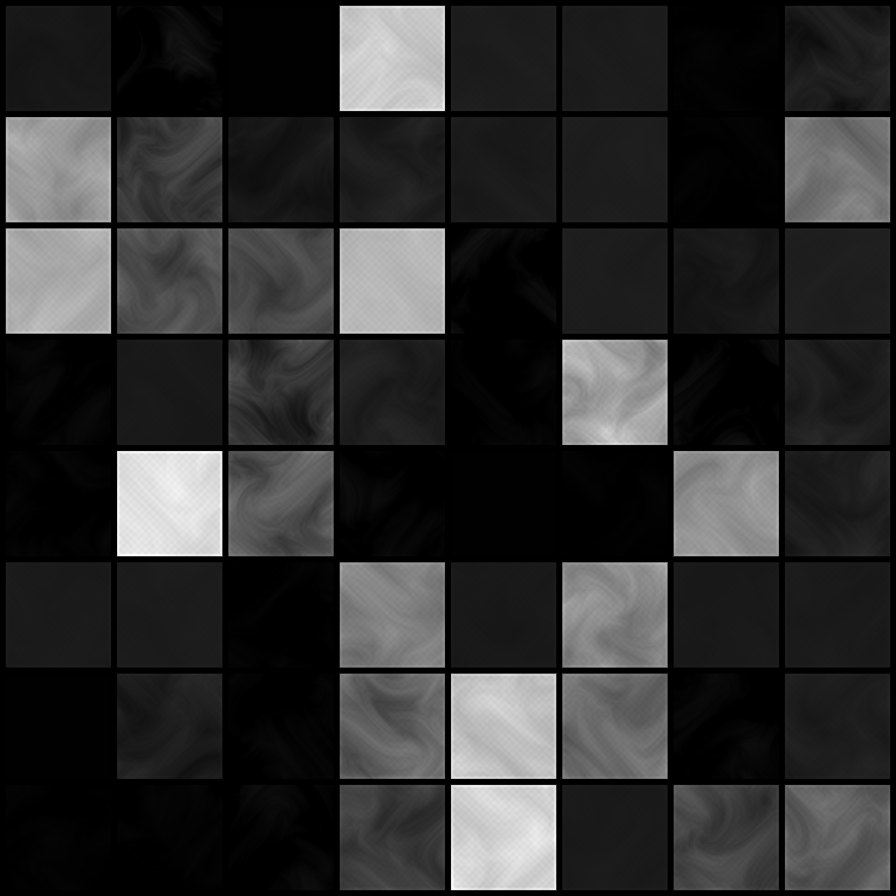
Give the GLSL for this pattern, as a Shadertoy shader.

```glsl
// Bijective scramble of 0..63, so every tone rank is used exactly once
uint shuffleRank(uint n) {
    for (int i = 0; i < 4; i++) {
        n = (n * 37u + 11u) & 63u;
        n ^= n >> 3;
    }
    return n;
}

float hash(float n) {
    return fract(sin(n * 12.9898 + 4.1) * 43758.5);
}

// Domain-warped layered sines, roughly -1..1
float clouds(vec2 q) {
    float sum = 0.0, amplitude = 0.6;
    for (int i = 0; i < 6; i++) {
        q += 0.8 * sin(q.yx * 1.1 + float(i) * 1.7);
        sum += amplitude * sin(q.x) * sin(q.y);
        q = mat2(0.8, 0.6, -0.6, 0.8) * q * 1.75 + 2.3;
        amplitude *= 0.58;
    }
    return sum;
}

// Tone ranks: near black, charcoal, then a ramp up to near white
float tileTone(float rank) {
    if (rank < 19.0) return 0.004;
    if (rank < 42.0) return 0.085 + 0.035 * hash(rank);
    return mix(0.2, 0.87, pow((rank - 42.0) / 21.0, 1.3));
}

float cloudStrength(float rank) {
    float variation = hash(rank + 70.0);
    if (rank < 19.0) return 0.1 * variation * variation;
    if (rank < 42.0) return 0.008 + 0.06 * pow(variation, 4.0);
    return mix(0.06, 0.15, variation) * (rank > 57.0 ? 0.6 : 1.0);
}

void mainImage(out vec4 fragColor, in vec2 fragCoord) {
    // Eight tiles each way, with a full gap around the border
    vec2 p = fragCoord / iResolution.xy * 8.05 - 0.025;
    float pixel = 8.05 / iResolution.y;
    vec2 cell = clamp(floor(p), 0.0, 7.0);
    vec2 local = p - cell - 0.5;
    float inset = 0.475 - max(abs(local.x), abs(local.y));

    // Tile tone and its cloudy mottling
    float rank = float(shuffleRank(uint(cell.x + 8.0 * cell.y)));
    float tone = tileTone(rank);
    vec2 seed = 40.0 * vec2(hash(rank + 150.0), hash(rank + 230.0));
    tone += cloudStrength(rank) * clouds(local * 4.5 + seed);

    // Faint weave and a lighter rim
    tone *= 1.0 + 0.02 * sin(local.x * 95.0) * sin(local.y * 95.0);
    tone *= 1.0 + 0.12 * (1.0 - smoothstep(0.01, 0.035, inset));

    float mask = smoothstep(-0.5 * pixel, pixel, inset);
    fragColor = vec4(vec3(clamp(tone, 0.0, 1.0) * mask), 1.0);
}
```
